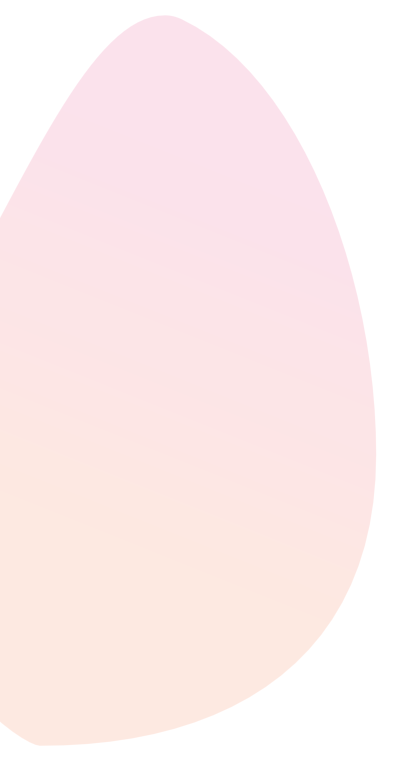
A WebGL 2 fragment shader for this background:

```glsl
#version 300 es
precision highp float;
// A soft egg-shaped blob on white, cut off by the left side of the canvas.
// Its outline is a closed chain of cubic Bezier curves, walked in short chords
// for signed distance; the fill is a tilted gradient from pink to peach.
uniform vec2 u_resolution;
out vec4 outColor;

const int CURVES = 5;
const int CHORDS = 24;

// Every third point is shared by two neighbouring curves; units of canvas height.
const vec2 outline[16] = vec2[16](
  vec2(0.0, 0.716), vec2(0.078, 0.863), vec2(0.143, 0.980),      // left flank
  vec2(0.215, 0.980), vec2(0.224, 0.980), vec2(0.230, 0.978),    // rounded tip
  vec2(0.237, 0.975), vec2(0.391, 0.902), vec2(0.491, 0.642),    // right flank
  vec2(0.491, 0.408), vec2(0.491, 0.147), vec2(0.306, 0.028),    // lower right
  vec2(0.052, 0.029), vec2(0.020, 0.029), vec2(-0.300, 0.250),   // base, then off canvas
  vec2(0.0, 0.716));

vec2 bezier(vec2 a, vec2 b, vec2 c, vec2 d, float t) {
  float s = 1.0 - t;
  return s * s * s * a + 3.0 * s * s * t * b + 3.0 * s * t * t * c + t * t * t * d;
}

float segmentDistance(vec2 p, vec2 a, vec2 b) {
  vec2 edge = b - a;
  float along = clamp(dot(p - a, edge) / max(dot(edge, edge), 1e-9), 0.0, 1.0);
  return length(p - a - edge * along);
}

// Negative inside; the sign flips at each chord crossed by a horizontal ray.
float blobDistance(vec2 p) {
  float nearest = 10.0;
  float side = 1.0;
  vec2 a = outline[0];
  for (int curve = 0; curve < CURVES; curve++) {
    int k = curve * 3;
    for (int i = 1; i <= CHORDS; i++) {
      vec2 b = bezier(outline[k], outline[k + 1], outline[k + 2], outline[k + 3],
                      float(i) / float(CHORDS));
      nearest = min(nearest, segmentDistance(p, a, b));
      if ((a.y > p.y) != (b.y > p.y)) {
        float crossing = a.x + (p.y - a.y) * (b.x - a.x) / (b.y - a.y);
        if (p.x < crossing) side = -side;
      }
      a = b;
    }
  }
  return side * nearest;
}

void main() {
  vec2 p = gl_FragCoord.xy / u_resolution.y;
  p.x *= 0.5273 * u_resolution.y / u_resolution.x;   // keep the composition's proportions
  float pixel = 1.0 / u_resolution.y;

  // Gradient bands slope gently down to the right.
  float depth = 1.0 - p.y - 0.4 * p.x;
  vec3 pink = vec3(0.984, 0.885, 0.924);
  vec3 rose = vec3(0.990, 0.898, 0.904);
  vec3 peach = vec3(0.994, 0.912, 0.882);
  vec3 fill = mix(pink, rose, smoothstep(0.08, 0.42, depth));
  fill = mix(fill, peach, smoothstep(0.38, 0.66, depth));

  float coverage = 1.0 - smoothstep(-0.75 * pixel, 0.75 * pixel, blobDistance(p));
  outColor = vec4(mix(vec3(1.0), fill, coverage), 1.0);
}
```
